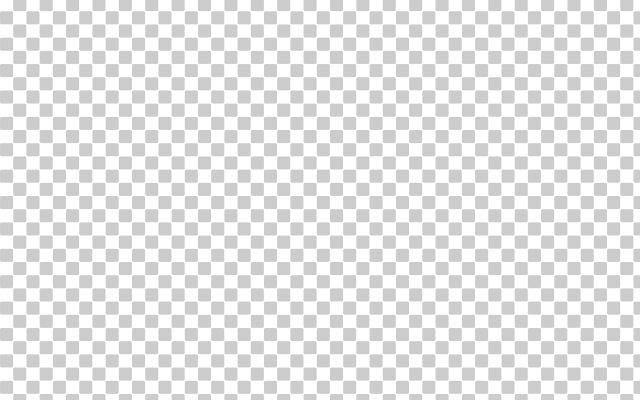
Write a WebGL 2 fragment shader that draws this pattern.

```glsl
#version 300 es
precision highp float;

uniform vec2 u_resolution;
out vec4 fragColor;

const float COLUMNS = 48.5;        // cells across the canvas width
const float TOP_CROP = 0.15;       // part of the first row cut off at the top
const float HALF_SIDE = 0.495;     // half side of a grey square, in cells
const float CORNER_RADIUS = 0.12;  // in cells
const float MIN_SOFTNESS = 0.07;   // least edge width, in cells
const vec3 WHITE = vec3(1.0);
const vec3 GREY = vec3(0.8);

float roundedSquare(vec2 p) {
  vec2 q = abs(p) - HALF_SIDE + CORNER_RADIUS;
  return length(max(q, 0.0)) + min(max(q.x, q.y), 0.0) - CORNER_RADIUS;
}

// Distance to squares repeated every two cells, one centred at the given point
float squareLattice(vec2 p, vec2 center) {
  return roundedSquare(mod(p - center + 1.0, 2.0) - 1.0);
}

void main() {
  // Cell coordinates, counted from the top left corner
  vec2 fromTop = vec2(gl_FragCoord.x, u_resolution.y - gl_FragCoord.y);
  float pixel = COLUMNS / u_resolution.x;
  vec2 cell = fromTop * pixel + vec2(0.0, TOP_CROP);

  // Two offset lattices make the checkerboard
  float dist = min(squareLattice(cell, vec2(1.5, 0.5)),
                   squareLattice(cell, vec2(0.5, 1.5)));

  float softness = max(pixel, MIN_SOFTNESS);
  float coverage = clamp(0.5 - dist / softness, 0.0, 1.0);
  fragColor = vec4(mix(WHITE, GREY, coverage), 1.0);
}
```
